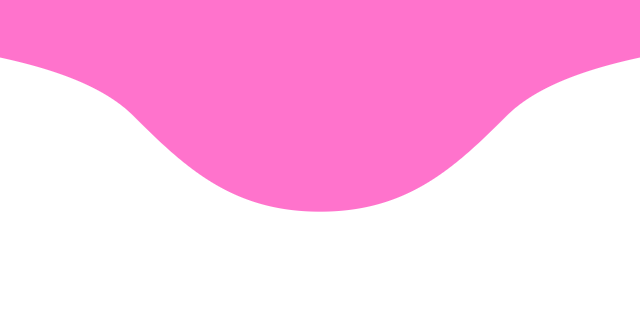
This background is drawn by a WebGL 1 fragment shader. Its source:

```glsl
precision highp float;
// Draws a flat pink drape with a smooth symmetric belly hanging over white.

uniform vec2 u_resolution;

#define PINK vec3(1.0, 0.45, 0.80)
#define WHITE vec3(1.0)
#define BELLY vec2(0.0, 0.3385)        // lowest point, on the centre line
#define BELLY_PULL vec2(0.2708, 0.3385)
#define JOINT_PULL_IN vec2(0.4167, 0.4714)
#define JOINT vec2(0.5833, 0.6380)     // where belly and shoulder meet
#define JOINT_PULL_OUT vec2(0.6797, 0.7344)
#define RIM_PULL vec2(0.8438, 0.7865)
#define RIM vec2(1.0, 0.8203)          // end of the hem at the canvas side

vec2 bezier(vec2 a, vec2 b, vec2 c, vec2 d, float t) {
  float s = 1.0 - t;
  return s * s * s * a + 3.0 * s * s * t * b + 3.0 * s * t * t * c + t * t * t * d;
}

vec2 bezierTangent(vec2 a, vec2 b, vec2 c, vec2 d, float t) {
  float s = 1.0 - t;
  return 3.0 * (s * s * (b - a) + 2.0 * s * t * (c - b) + t * t * (d - c));
}

// Signed distance to a curve that rises with x; positive above it.
float curveDistance(vec2 p, vec2 a, vec2 b, vec2 c, vec2 d) {
  float low = 0.0;
  float high = 1.0;
  for (int i = 0; i < 18; i++) {
    float mid = 0.5 * (low + high);
    if (bezier(a, b, c, d, mid).x < p.x) low = mid;
    else high = mid;
  }
  float t = 0.5 * (low + high);
  vec2 tangent = normalize(bezierTangent(a, b, c, d, t));
  return (p.y - bezier(a, b, c, d, t).y) * tangent.x;
}

float drapeDistance(vec2 p) {
  if (p.x < JOINT.x) {
    return curveDistance(p, BELLY, BELLY_PULL, JOINT_PULL_IN, JOINT);
  }
  return curveDistance(p, JOINT, JOINT_PULL_OUT, RIM_PULL, RIM);
}

void main() {
  // Mirror about the centre; x runs from 0 to 1 at either side.
  vec2 uv = gl_FragCoord.xy / u_resolution;
  vec2 p = vec2(abs(2.0 * uv.x - 1.0), uv.y);

  // Blend across one pixel at the hem.
  float cover = clamp(drapeDistance(p) * u_resolution.y + 0.5, 0.0, 1.0);
  gl_FragColor = vec4(mix(WHITE, PINK, cover), 1.0);
}
```
